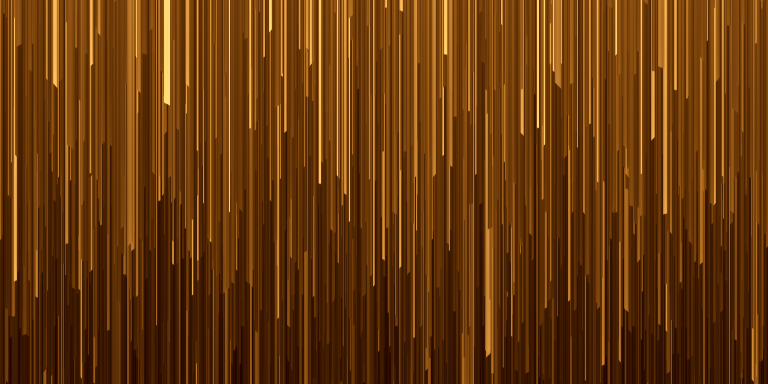
This background is drawn by a Shadertoy shader. Its source:

```glsl
// Curtain of golden light strands hanging at uneven lengths over dark brown.

// Four random values for one strand of one layer.
vec4 hash4(vec2 p) {
    vec4 q = fract(p.xyxy * vec4(0.1031, 0.1030, 0.0973, 0.1099));
    q += dot(q, q.wzxy + 33.33);
    return fract((q.xxyz + q.yzzw) * q.zywx);
}

// Dark brown at 0, amber around 2, pale gold at 5.
vec3 goldRamp(float s) {
    float cube = s * s * s;
    return clamp(vec3(0.20 + 0.09 * s + 0.0117 * s * s,
                      0.07 + 0.068 * s + 0.00224 * cube,
                      0.004 * s + 0.0024 * cube), 0.0, 1.0);
}

// Slow swell that gathers strand ends into longer and shorter groups.
float swell(float x) {
    return 0.07 * sin(x * 9.0 + 1.0) + 0.06 * sin(x * 23.0 + 4.0) + 0.04 * sin(x * 51.0);
}

// Fine vertical grain from layered sines.
float grain(float x) {
    return sin(x * 173.0 + 2.0 * sin(x * 37.0)) + sin(x * 311.0 + 3.0 * sin(x * 59.0));
}

void mainImage(out vec4 fragColor, in vec2 fragCoord) {
    vec2 uv = fragCoord / iResolution.y;
    float pixel = 1.0 / iResolution.y;
    float tone = 0.2 + 0.8 * uv.y;

    // Long dim strands lie behind, short bright ones in front.
    const int LAYERS = 14;
    for (int i = 0; i < LAYERS; i++) {
        float front = float(i) / float(LAYERS - 1);
        float density = 50.0 + 60.0 * fract(float(i) * 0.618);
        float x = uv.x * density + 7.3 * float(i);
        float id = floor(x);
        vec4 rnd = hash4(vec2(id + 11.0, float(i) * 17.0 + 3.0));
        vec4 more = hash4(vec2(id + 71.0, float(i) * 29.0 + 5.0));

        // Cross section of the strand, kept inside its cell.
        float halfWidth = mix(0.12, 0.46, rnd.x * rnd.x);
        float offset = x - id - 0.5 - (rnd.y - 0.5) * (1.0 - 2.0 * halfWidth);
        float soft = 0.6 * pixel * density;
        float cover = 1.0 - smoothstep(-soft, soft, abs(offset) - halfWidth);

        // Lower end, cut at a slight slant.
        float end = mix(-0.25, 0.78, front) + 0.65 * (rnd.z - 0.5);
        end += swell((id - 7.3 * float(i)) / density) + (more.y - 0.5) * 2.5 * offset / density;
        float above = uv.y - end;
        cover *= smoothstep(-pixel, pixel, above) * step(more.x, 0.75);

        // A few strands glow strongly; all have a bright core and tip.
        float strand = mix(0.45, 2.6, front) + 3.7 * pow(rnd.w, 4.0) - 0.6;
        strand += 0.9 * (uv.y - 0.5) + 0.4 * exp(-12.0 * max(above, 0.0));
        strand -= 0.7 * min(offset * offset / (halfWidth * halfWidth), 1.0);
        tone = mix(tone, strand, 0.94 * cover);
    }

    tone += 0.16 * grain(uv.x) + 0.1;
    fragColor = vec4(goldRamp(clamp(tone, -0.9, 5.7)), 1.0);
}
```
